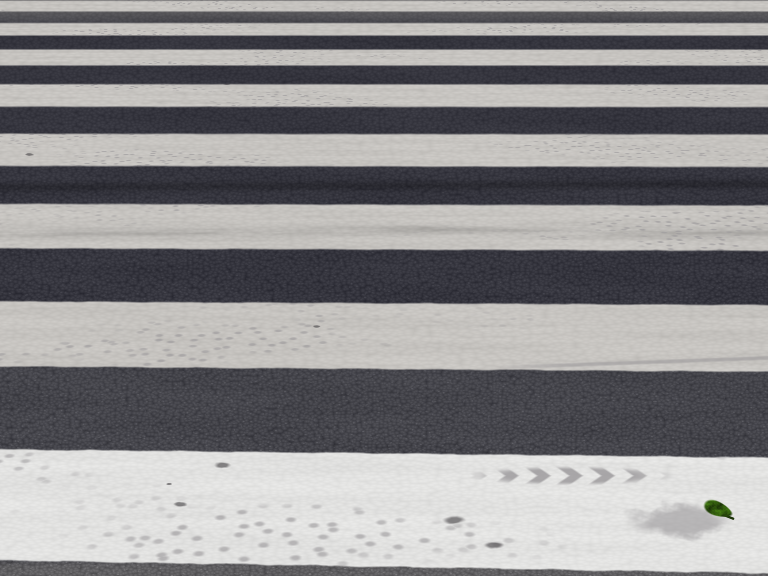
Reproduce this texture procedurally as a Shadertoy shader.

```glsl
const float HORIZON = 0.377;
const vec3 PAINT_FAR = vec3(0.775, 0.765, 0.75);
const vec3 PAINT_NEAR = vec3(0.885, 0.885, 0.88);
const vec3 ASPHALT_FAR = vec3(0.205, 0.205, 0.24);
const vec3 ASPHALT_NEAR = vec3(0.265, 0.265, 0.29);
const vec3 DUST = vec3(0.39, 0.385, 0.39);
const vec3 SCUFF = vec3(0.60, 0.59, 0.60);
const vec3 DEBRIS = vec3(0.30, 0.29, 0.30);
const vec3 LEAF = vec3(0.22, 0.40, 0.06);

vec2 hash2(vec2 p) {
    vec2 q = vec2(dot(p, vec2(127.1, 311.7)), dot(p, vec2(269.5, 183.3)));
    return fract(sin(q) * 43758.55);
}

// Distance to the nearest scattered cell point
float cellular(vec2 p) {
    vec2 cell = floor(p);
    float nearest = 2.0;
    for (int y = -1; y <= 1; y++)
        for (int x = -1; x <= 1; x++) {
            vec2 id = cell + vec2(x, y);
            nearest = min(nearest, length(id + hash2(id) - p));
        }
    return nearest;
}

// Layered, folded sines, roughly -1 to 1
float ripple(vec2 p) {
    float sum = 0.0, amp = 0.5;
    for (int i = 0; i < 4; i++) {
        sum += amp * sin(p.x + 1.7 * sin(p.y));
        p = mat2(0.8, 0.6, -0.6, 0.8) * p * 1.9 + 2.3;
        amp *= 0.55;
    }
    return sum;
}

float blot(vec2 p, vec2 center, vec2 radius, float soft) {
    return 1.0 - smoothstep(1.0 - soft, 1.0 + soft, length((p - center) / radius));
}

// Stripe number counted away from the viewer
float stripeIndex(float depth) {
    return 3.899 / (depth + HORIZON) - 2.865;
}

// Signed screen distance to the stripe edge, positive on paint
float stripeDistance(vec2 p) {
    float depth = p.y - 0.0174 * p.y * p.y * (p.x - 0.667);
    float n = stripeIndex(depth);
    depth -= 0.0122 * sin(n) * (1.0 - n / 9.0);
    n = stripeIndex(depth);
    float slope = 3.899 / pow(depth + HORIZON, 2.0);
    return (0.25 - abs(fract(n + 0.25) - 0.5)) / slope;
}

vec3 asphaltColor(vec2 p) {
    vec3 col = mix(ASPHALT_FAR, ASPHALT_NEAR, smoothstep(0.52, 0.66, p.y));
    float dusty = max(1.0 - smoothstep(0.015, 0.06, p.y), smoothstep(0.965, 0.985, p.y));
    col = mix(col, DUST, dusty * 0.8);
    float grain = 0.45 - cellular(p * vec2(150.0, 210.0));
    float stones = 1.0 - smoothstep(0.05, 0.16, cellular(p * vec2(65.0, 95.0)));
    col += grain * mix(0.05, 0.13, p.y) + stones * 0.07 * p.y;
    col += 0.012 * ripple(p * vec2(9.0, 70.0));
    float groove = exp(-pow((p.y - 0.325 + 0.004 * p.x) / 0.008, 2.0));
    return col * (1.0 - 0.22 * groove);
}

vec3 paintColor(vec2 p) {
    vec3 col = mix(PAINT_FAR, PAINT_NEAR, smoothstep(0.62, 0.80, p.y));
    float scale = p.y + HORIZON;
    vec2 road = vec2((p.x - 0.667) / scale, 1.0 / scale);

    // Fine grain and long rolling streaks
    col += 0.05 * (0.45 - cellular(p * vec2(75.0, 200.0)));
    col += 0.018 * ripple(road * vec2(5.0, 140.0));
    float band = exp(-pow((p.y - 0.402 - 0.003 * sin(p.x * 6.0)) / 0.010, 2.0));
    col *= 1.0 - 0.12 * band * (0.7 + 0.5 * ripple(p * vec2(12.0, 200.0)));

    // Flat worn flecks gathered in patches
    float flecks = 1.0 - smoothstep(0.08, 0.28, cellular(road * vec2(28.0, 75.0)));
    float patches = smoothstep(0.05, 0.6, ripple(road * vec2(4.0, 18.0) + 4.0));
    float wear = 0.6 * flecks * patches;

    // Tyre tread, skid line and bare patch
    float tread = smoothstep(0.22, 0.36, abs(fract(p.x * 18.0 + abs(p.y - 0.826) * 26.0) - 0.5));
    wear += 0.8 * tread * blot(p, vec2(0.99, 0.826), vec2(0.15, 0.014), 0.3);
    float skid = abs(p.y - 0.638 + 0.036 * (p.x - 0.87));
    wear += 0.55 * (1.0 - smoothstep(0.001, 0.005, skid)) * smoothstep(0.82, 1.0, p.x);
    float ragged = 0.010 * ripple(p * vec2(55.0, 90.0));
    wear += 0.6 * blot(p + ragged, vec2(1.18, 0.905), vec2(0.075, 0.025), 0.35);
    col = mix(col, SCUFF, clamp(wear, 0.0, 0.85));

    // Scattered debris, shrinking with distance
    for (int i = 0; i < 16; i++) {
        vec2 rnd = hash2(vec2(i, 7.0));
        vec2 center = vec2(rnd.x * 1.34, rnd.y);
        vec2 size = vec2(0.009, 0.0035) * (center.y + HORIZON) * (0.4 + hash2(rnd).x);
        col = mix(col, DEBRIS, 0.65 * blot(p + 0.2 * ragged, center, size, 0.4));
    }
    return col;
}

vec3 addLeaf(vec3 col, vec2 p, vec2 center) {
    vec2 q = mat2(0.93, -0.36, 0.36, 0.93) * (p - center);
    float stem = length(q - vec2(clamp(q.x, 0.012, 0.030), 0.006));
    col = mix(col, LEAF * 0.5, 1.0 - smoothstep(0.001, 0.003, stem));
    float blade = blot(q, vec2(0.0), vec2(0.025, 0.012 - 0.12 * q.x), 0.12);
    return mix(col, LEAF * (0.85 + 0.4 * ripple(q * 180.0)), blade);
}

void mainImage(out vec4 fragColor, in vec2 fragCoord) {
    vec2 p = fragCoord / iResolution.y;
    p.y = 1.0 - p.y;
    float soft = 0.0008 + 0.8 / iResolution.y;
    float edge = stripeDistance(p) + 0.0015 * p.y * ripple(p * vec2(45.0, 12.0));
    vec3 col = mix(asphaltColor(p), paintColor(p), smoothstep(-soft, soft, edge));
    col = addLeaf(col, p, vec2(1.247, 0.884));
    fragColor = vec4(clamp(col, 0.0, 1.0), 1.0);
}
```
